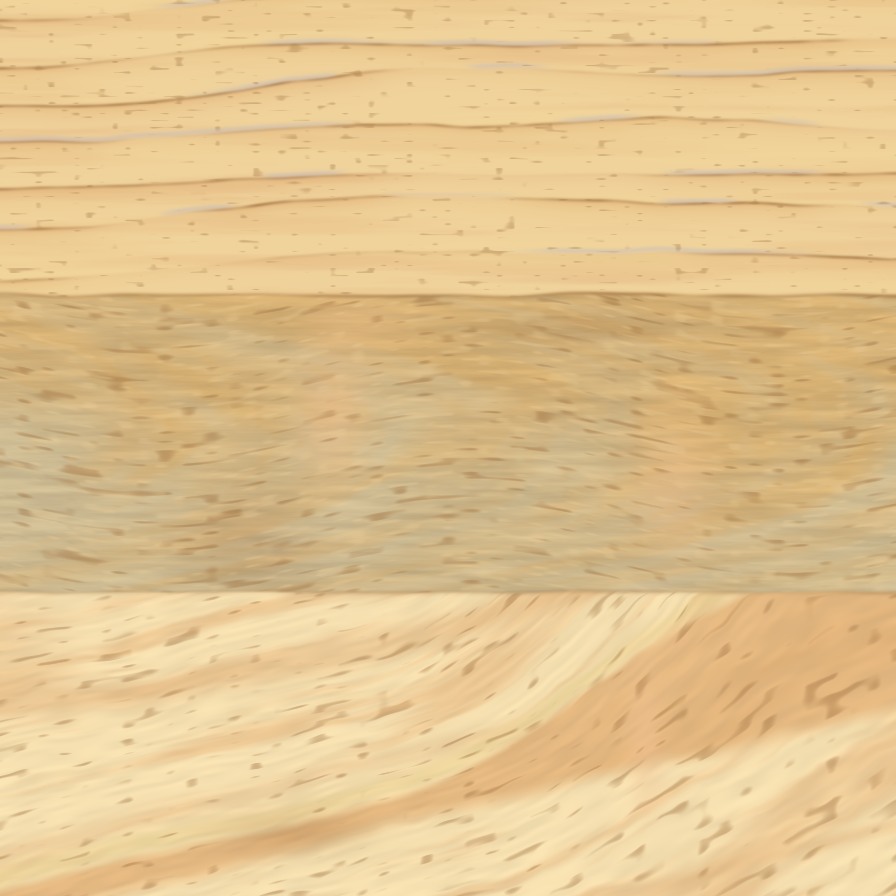
Reproduce this texture procedurally as a three.js fragment shader.

```glsl
// Three stacked wooden planks: veined pale ash, grey-gold figured wood, and
// cream wood with diagonal heartwood bands. Each plank bends its own grain
// coordinate, then layers stretched noise, soft bands and short dark pores.
varying vec2 vUv;

const float LOW_SEAM = 0.339;
const float HIGH_SEAM = 0.671;
const vec3 STRAW = vec3(0.94, 0.825, 0.61);
const vec3 CREAM = vec3(0.96, 0.875, 0.69);
const vec3 TAN = vec3(0.91, 0.75, 0.54);
const vec3 HEARTWOOD = vec3(0.875, 0.685, 0.46);
const vec3 GOLD = vec3(0.83, 0.685, 0.45);
const vec3 GREY = vec3(0.795, 0.725, 0.57);
const vec3 PINK = vec3(0.94, 0.75, 0.56);
const vec3 BROWN = vec3(0.62, 0.44, 0.25);
const vec3 LAVENDER = vec3(0.78, 0.74, 0.74);

float hash(vec2 p) {
  p = fract(p * vec2(0.1031, 0.1137));
  p += dot(p, p.yx + 33.33);
  return fract((p.x + p.y) * p.x * 17.31);
}

float noise(vec2 p) {
  vec2 i = floor(p), f = fract(p);
  f = f * f * (3.0 - 2.0 * f);
  return mix(mix(hash(i), hash(i + vec2(1.0, 0.0)), f.x),
             mix(hash(i + vec2(0.0, 1.0)), hash(i + 1.0), f.x), f.y);
}

float fbm(vec2 p) {
  float sum = 0.0, amp = 0.533;
  for (int i = 0; i < 4; i++) {
    sum += amp * noise(p);
    p = p * 2.03 + 17.7;
    amp *= 0.5;
  }
  return sum;
}

// Soft elliptical spot
float blob(vec2 p, vec2 center, vec2 radius) {
  vec2 d = (p - center) / radius;
  return exp(-dot(d, d));
}

// Soft band around a given offset
float band(float d, float width) {
  return exp(-d * d / (width * width));
}

// Short dark dashes along the grain
float pores(vec2 grain, vec2 density, float threshold) {
  return smoothstep(threshold, 1.0, noise(grain * density + 51.0));
}

vec3 veinedPlank(vec2 p) {
  float streak = fbm(vec2(p.x * 3.0, p.y * 55.0));
  vec3 col = mix(STRAW, TAN, 0.7 * smoothstep(0.5, 0.8, streak));
  col = mix(col, vec3(0.945, 0.84, 0.60), 0.6 * noise(p * vec2(3.0, 35.0) + 9.0));
  // Wavy veins, each with a tan shadow on its lower side
  for (int i = 0; i < 7; i++) {
    float id = float(i);
    float rise = (0.012 + 0.03 * hash(vec2(id, 4.0))) * smoothstep(0.05, 0.45, p.x);
    float wave = 0.018 * (noise(vec2(p.x * 4.0, id * 7.3)) - 0.5)
               + 0.004 * (noise(vec2(p.x * 19.0, id * 3.7)) - 0.5);
    float d = p.y - (0.697 + 0.047 * id + rise + wave);
    float strength = smoothstep(0.15, 0.75, noise(vec2(p.x * 6.0, id * 11.0 + 2.0)));
    float shade = exp(-abs(d) / 0.011) * smoothstep(0.003, -0.002, d);
    float broken = 0.4 + 0.6 * noise(vec2(p.x * 45.0, id * 5.0));
    col = mix(col, HEARTWOOD, 0.65 * shade * (0.35 + 0.65 * strength));
    col = mix(col, BROWN, 0.68 * band(d, 0.0021) * strength * broken);
    float bloom = smoothstep(0.6, 0.85, noise(vec2(p.x * 9.0, id * 13.0)));
    col = mix(col, LAVENDER, 0.5 * band(d - 0.003, 0.003) * bloom);
  }
  return mix(col, BROWN, 0.35 * pores(p, vec2(70.0, 260.0), 0.8));
}

vec3 figuredPlank(vec2 p) {
  // Nested arches with their tips pointing right
  float arch = p.x + 16.0 * (p.y - 0.52) * (p.y - 0.52);
  float warp = 0.12 * fbm(p * vec2(5.0, 12.0));
  float figure = fbm(vec2((arch + warp) * 17.0, p.y * 14.0));
  float fibre = fbm(vec2(p.x * 13.0, p.y * 130.0));
  float grey = 0.5 + 1.3 * (figure - 0.5) + 1.2 * (0.5 - p.y) * 2.0;
  grey += 0.4 * blob(p, vec2(0.0, 0.47), vec2(0.12, 0.08));
  grey -= 0.45 * blob(p, vec2(0.82, 0.53), vec2(0.13, 0.1));
  vec3 col = mix(GOLD, GREY, clamp(grey, 0.0, 1.0));
  col *= 0.91 + 0.19 * fibre;
  // Blurred warm and dark stains
  float stains = blob(p, vec2(0.37, 0.54), vec2(0.035, 0.06))
               + blob(p, vec2(0.755, 0.46), vec2(0.04, 0.07))
               + 0.6 * blob(p, vec2(0.4, 0.64), vec2(0.06, 0.03));
  col = mix(col, PINK, 0.42 * stains);
  col = mix(col, BROWN, 0.25 * blob(p, vec2(0.27, 0.395), vec2(0.07, 0.055)));
  col = mix(col, BROWN, 0.2 * blob(p, vec2(0.65, 0.635), vec2(0.11, 0.02)));
  vec2 grain = vec2(p.x, p.y + 0.025 * sin(p.x * 9.0));
  col = mix(col, BROWN, 0.45 * pores(grain, vec2(38.0, 190.0), 0.7));
  return mix(col, STRAW, 0.3 * pores(grain + 3.0, vec2(50.0, 230.0), 0.6));
}

vec3 bandedPlank(vec2 p) {
  float ripple = 0.02 * (fbm(p * vec2(7.0, 10.0)) - 0.5);
  float top = 0.012 + 0.2 * p.x + 0.17 * smoothstep(0.4, 0.9, p.x) + ripple;
  float bottom = -0.03 + 0.235 * p.x + ripple;
  vec2 grain = vec2(p.x, p.y - mix(bottom, top, clamp(p.y * 3.0, 0.0, 1.0)));
  float streak = fbm(vec2(p.x * 4.0, grain.y * 55.0));
  vec3 col = mix(CREAM, TAN, 0.8 * smoothstep(0.42, 0.8, streak));
  // Broad heartwood sweep, pale ribbon above it, and thinner side bands
  float sweep = smoothstep(0.006, -0.008, p.y - top) * smoothstep(-0.012, 0.016, p.y - bottom);
  float sides = band(p.y - 0.215 - 0.07 * p.x - 0.2 * p.x * p.x - ripple, 0.017)
              + 0.6 * band(p.y - 0.045 - 0.25 * p.x - ripple, 0.013)
              + 0.8 * band(p.y + 0.161 - 0.236 * p.x - ripple, 0.011);
  sides += 0.7 * blob(p, vec2(0.0, 0.28), vec2(0.07, 0.06));
  col = mix(col, TAN * 0.98, clamp(sides, 0.0, 1.0) * (0.45 + 0.6 * streak));
  col = mix(col, vec3(0.92, 0.82, 0.59), 0.75 * band(p.y - top - 0.014, 0.013));
  col = mix(col, mix(HEARTWOOD, TAN, streak * 0.75), sweep * 0.92);
  col = mix(col, PINK, 0.5 * blob(p, vec2(0.72, 0.18), vec2(0.02, 0.07)));
  col = mix(col, BROWN, 0.25 * blob(p, vec2(0.33, 0.07), vec2(0.08, 0.025)));
  col *= 0.97 + 0.06 * noise(grain * vec2(30.0, 220.0));
  return mix(col, BROWN, 0.42 * pores(grain, vec2(42.0, 200.0), 0.74));
}

void main() {
  vec2 p = vUv;
  float wobble = 0.005 * (noise(vec2(p.x * 14.0, 3.0)) - 0.5);
  float low = p.y - LOW_SEAM - wobble * 0.5;
  float high = p.y - HIGH_SEAM - wobble;
  vec3 col = mix(bandedPlank(p), figuredPlank(p), smoothstep(-0.002, 0.002, low));
  col = mix(col, veinedPlank(p), smoothstep(-0.002, 0.002, high));
  // Dark joints between planks
  float worn = 0.35 + 0.65 * noise(vec2(p.x * 22.0, 8.0));
  col = mix(col, BROWN, worn * (0.6 * band(high, 0.0025) + 0.3 * band(low, 0.003)));
  gl_FragColor = vec4(col, 1.0);
}
```
